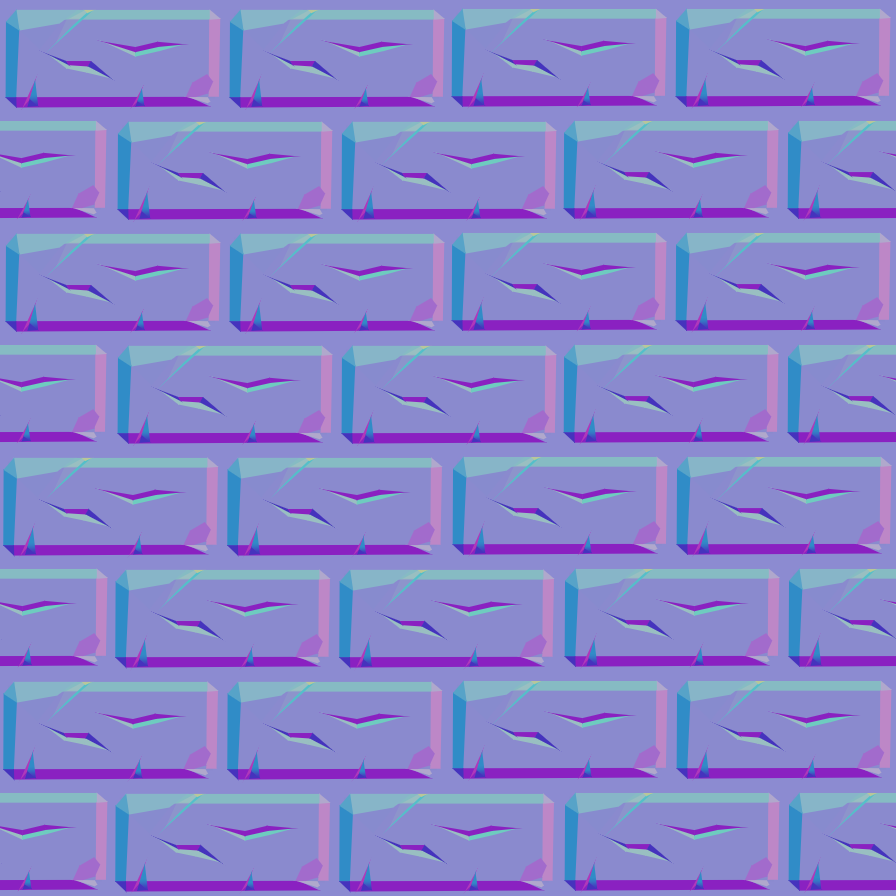
Give the GLSL for this texture map, as a WebGL 1 fragment shader.

```glsl
precision highp float;
// Tangent-space normal map of chipped, bevelled bricks in a running bond.
uniform vec2 u_resolution;

const float SPAN = 768.0;               // design units across the canvas
const vec2 CELL = vec2(192.0, 96.0);    // 4 bricks across, 8 courses down

const vec3 MORTAR = vec3(0.548, 0.544, 0.818);
const vec3 FACE = vec3(0.540, 0.540, 0.808);
const vec3 FACET = vec3(0.530, 0.545, 0.806);
const vec3 TEAL = vec3(0.525, 0.735, 0.765);
const vec3 TEAL_LEFT = vec3(0.530, 0.710, 0.785);
const vec3 SKY = vec3(0.340, 0.640, 0.785);
const vec3 BLUE = vec3(0.190, 0.550, 0.780);
const vec3 INDIGO = vec3(0.270, 0.200, 0.740);
const vec3 PURPLE = vec3(0.540, 0.130, 0.755);
const vec3 MAGENTA = vec3(0.690, 0.220, 0.730);
const vec3 PINK = vec3(0.740, 0.530, 0.780);
const vec3 ORCHID = vec3(0.635, 0.420, 0.800);
const vec3 PALE = vec3(0.690, 0.660, 0.800);
const vec3 SAGE = vec3(0.600, 0.750, 0.755);
const vec3 MINT = vec3(0.430, 0.800, 0.750);
const vec3 CYAN = vec3(0.330, 0.750, 0.790);
const vec3 YELLOW = vec3(0.720, 0.780, 0.600);

// Signed distance to the line a-b, negative on the inner side.
float edge(vec2 p, vec2 a, vec2 b) {
  vec2 e = normalize(b - a);
  return dot(p - a, vec2(e.y, -e.x));
}

// Convex shapes, corners clockwise on screen with y pointing down.
float tri(vec2 p, vec2 a, vec2 b, vec2 c) {
  return max(edge(p, a, b), max(edge(p, b, c), edge(p, c, a)));
}

float quad(vec2 p, vec2 a, vec2 b, vec2 c, vec2 d) {
  return max(max(edge(p, a, b), edge(p, b, c)), max(edge(p, c, d), edge(p, d, a)));
}

// Lays a colour over the base; the small overlap closes shared edges.
vec3 paint(vec3 base, vec3 tint, float d, float px) {
  return mix(base, tint, clamp(0.5 - (d - 0.2) / px, 0.0, 1.0));
}

vec3 bevels(vec3 c, vec2 p, float px) {
  c = paint(c, FACE, quad(p, vec2(9, 12), vec2(184, 12), vec2(184, 84), vec2(9, 84)), px);
  c = paint(c, FACET, tri(p, vec2(16, 25), vec2(52, 19), vec2(34, 42)), px);
  c = paint(c, TEAL, quad(p, vec2(14, 8.7), vec2(180, 8.7), vec2(180, 16.6), vec2(14, 16.6)), px);
  c = paint(c, TEAL_LEFT, quad(p, vec2(14, 8.7), vec2(66, 8.7), vec2(51, 20), vec2(16.5, 26)), px);
  c = paint(c, BLUE, quad(p, vec2(5.3, 18.5), vec2(16.3, 25.5), vec2(13.7, 83.5), vec2(5, 83.5)), px);
  c = paint(c, SKY, tri(p, vec2(5.3, 18.7), vec2(14, 8.7), vec2(16.5, 26)), px);
  c = paint(c, PINK, quad(p, vec2(179.5, 16.6), vec2(188.6, 16), vec2(187.4, 82.7), vec2(179, 82.7)), px);
  c = paint(c, PALE, tri(p, vec2(180, 8.7), vec2(188.7, 16), vec2(180, 16.7)), px);
  c = paint(c, PURPLE, quad(p, vec2(13.5, 83.5), vec2(162, 83.2), vec2(179, 91), vec2(14, 92)), px);
  c = paint(c, PALE, quad(p, vec2(161, 83.2), vec2(178, 83.5), vec2(180, 87), vec2(178, 88.3)), px);
  return paint(c, INDIGO, tri(p, vec2(5, 83.5), vec2(13.8, 83.5), vec2(14, 92)), px);
}

// Two-sided splinter rising from the lower bevel; origin at its foot.
vec3 splinter(vec3 c, vec2 p, vec2 size, float px) {
  vec2 tip = vec2(size.x * 0.8, -size.y);
  vec2 mid = vec2(size.x * 0.45, -size.y * 0.3);
  vec2 foot = vec2(size.x, -0.6);
  c = paint(c, MAGENTA, tri(p, vec2(0), tip, mid), px);
  c = paint(c, INDIGO, tri(p, vec2(size.x * 0.3, 0), mid, foot), px);
  return paint(c, mix(BLUE, INDIGO, smoothstep(-size.y * 0.5, 0.0, p.y)),
               tri(p, mid, tip, foot), px);
}

vec3 chips(vec3 c, vec2 p, float px) {
  // Corner chip
  c = paint(c, ORCHID, quad(p, vec2(165, 71), vec2(177.5, 63.7), vec2(182.5, 70), vec2(178, 80)), px);
  c = paint(c, ORCHID, quad(p, vec2(165, 71), vec2(178, 80), vec2(168, 83), vec2(159.5, 83)), px);
  // Diagonal nick through the upper bevel
  c = paint(c, mix(SAGE, FACE, smoothstep(15.5, 17.5, p.y) * 0.8),
            quad(p, vec2(57, 17.5), vec2(73, 8.9), vec2(79, 8.9), vec2(48, 37)), px);
  c = paint(c, CYAN, quad(p, vec2(62, 22.5), vec2(77, 8.9), vec2(79.5, 8.9), vec2(48, 37)), px);
  c = paint(c, YELLOW, tri(p, vec2(72.5, 8.7), vec2(80, 8.7), vec2(75, 11)), px);
  c = splinter(c, p - vec2(20, 91.4), vec2(12.5, 22), px);
  return splinter(c, p - vec2(113.5, 91), vec2(10, 14.5), px);
}

// Each crack has a dark upper wall over a light lower wall.
vec3 cracks(vec3 c, vec2 p, float px) {
  c = paint(c, SAGE, tri(p, vec2(89.5, 36), vec2(116, 43), vec2(116, 48.3)), px);
  c = paint(c, MINT, quad(p, vec2(116, 43), vec2(135, 38.5), vec2(137, 43.5), vec2(116, 48.3)), px);
  c = paint(c, MINT, tri(p, vec2(135, 38.5), vec2(157, 38), vec2(137, 43.5)), px);
  c = paint(c, PURPLE, tri(p, vec2(89.3, 36), vec2(116, 40.5), vec2(116, 44.5)), px);
  c = paint(c, PURPLE, quad(p, vec2(116, 40.5), vec2(135, 36), vec2(136, 40), vec2(116, 44.5)), px);
  c = paint(c, PURPLE, tri(p, vec2(135, 36), vec2(157, 38), vec2(136, 40)), px);

  c = paint(c, SAGE, tri(p, vec2(42, 47), vec2(60, 54), vec2(57, 58.5)), px);
  c = paint(c, SAGE, quad(p, vec2(58, 54), vec2(76, 55), vec2(74, 62), vec2(57, 58.5)), px);
  c = paint(c, SAGE, tri(p, vec2(75.5, 55), vec2(95, 67), vec2(74, 62)), px);
  c = paint(c, INDIGO, tri(p, vec2(41.5, 46.7), vec2(57, 52.5), vec2(59, 55.7)), px);
  c = paint(c, PURPLE, quad(p, vec2(57, 52.5), vec2(78, 52.5), vec2(75.5, 56.8), vec2(59, 55.7)), px);
  return paint(c, INDIGO, tri(p, vec2(78, 52.5), vec2(95, 67), vec2(75.5, 56.8)), px);
}

// Slight misplacement shared by each quarter of the wall.
vec2 drift(vec2 cell) {
  vec2 q = step(vec2(2.0, 4.0), cell);
  return vec2(mix(-1.6 * q.x, -2.0 + 1.2 * q.x, q.y), -0.8 * q.x);
}

void main() {
  vec2 uv = gl_FragCoord.xy / u_resolution;
  float px = SPAN / min(u_resolution.x, u_resolution.y);
  vec2 p = vec2(uv.x, 1.0 - uv.y) * SPAN;
  float row = floor(p.y / CELL.y);
  p.x = mod(p.x - 0.5 * CELL.x * mod(row, 2.0), SPAN);
  vec2 cell = vec2(floor(p.x / CELL.x), row);
  p -= cell * CELL + drift(cell);

  vec3 color = bevels(MORTAR, p, px);
  color = chips(color, p, px);
  gl_FragColor = vec4(cracks(color, p, px), 1.0);
}
```
